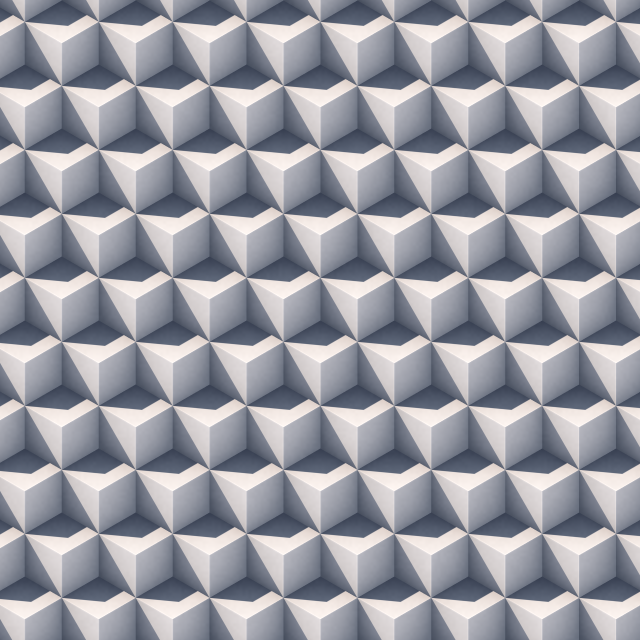
A WebGL 2 fragment shader for this pattern:

```glsl
#version 300 es
precision highp float;
// Relief of pale cubes, ten rows high, lit from the upper left.
// A hexagon grid is centred on the inner corners; each hexagon splits into a
// floor and two walls, shaded by cast shadows and by darkening at the creases.

uniform vec2 u_resolution;
out vec4 fragColor;

const float ROW_HEIGHT = 0.1;
const float CUBE_EDGE = ROW_HEIGHT * 2.0 / 3.0;
const float COLUMN_WIDTH = CUBE_EDGE * 1.7320508;
const vec2 GRID_ORIGIN = vec2(0.0388, 0.8992);
const float SHADOW_SOFTNESS = 0.012;
const int SAMPLES = 4;

const vec3 FLOOR_LIT = vec3(1.00, 0.97, 0.955);
const vec3 FLOOR_LIT_CREASE = vec3(0.83, 0.77, 0.74);
const vec3 FLOOR_SHADE = vec3(0.45, 0.49, 0.56);
const vec3 FLOOR_SHADE_CREASE = vec3(0.22, 0.25, 0.32);
const vec3 WALL_LIT = vec3(0.89, 0.87, 0.875);
const vec3 WALL_LIT_CREASE = vec3(0.70, 0.67, 0.66);
const vec3 WALL_SHADE = vec3(0.66, 0.67, 0.72);
const vec3 WALL_SHADE_CREASE = vec3(0.27, 0.30, 0.36);
const vec3 SIDE = vec3(0.73, 0.73, 0.76);
const vec3 SIDE_CREASE = vec3(0.39, 0.42, 0.48);

// Integer hash to 0..1
float hash(vec2 cell) {
    uvec2 n = uvec2(ivec2(cell)) * uvec2(1597u, 3719u);
    uint h = (n.x ^ (n.y >> 3u)) * 74597u + n.y * 9973u;
    h = (h ^ (h >> 15u)) * 48271u;
    h ^= h >> 13u;
    return float(h & 65535u) / 65535.0;
}

float valueNoise(vec2 p) {
    vec2 i = floor(p);
    vec2 f = smoothstep(0.0, 1.0, p - i);
    float low = mix(hash(i), hash(i + vec2(1, 0)), f.x);
    float high = mix(hash(i + vec2(0, 1)), hash(i + vec2(1, 1)), f.x);
    return mix(low, high, f.y);
}

// Offset from the nearest hexagon centre, in cube edges
vec2 hexOffset(vec2 p) {
    vec2 cell = vec2(COLUMN_WIDTH, 2.0 * ROW_HEIGHT);
    vec2 a = mod(p, cell) - 0.5 * cell;
    vec2 b = mod(p + 0.5 * cell, cell) - 0.5 * cell;
    return (dot(a, a) < dot(b, b) ? a : b) / CUBE_EDGE;
}

// Openness to the sky: 0 in the inner corner, 1 at the outer corner
float openness(vec2 face) {
    vec2 rise = 1.0 - exp(-3.5 * face);
    float reach = 0.5 * (face.x + face.y);
    return mix(rise.x * rise.y, reach, 0.5);
}

// 1 inside the shadow (negative distance), 0 outside
float shadowMask(float d) {
    return 1.0 - smoothstep(-SHADOW_SOFTNESS, SHADOW_SOFTNESS, d);
}

vec3 shadeFace(vec3 crease, vec3 open, vec2 face) {
    return mix(crease, open, openness(face));
}

// Floor axes run lower left and lower right from the inner corner
vec3 floorColor(vec2 face) {
    float shadow = shadowMask(max(face.y - 0.68, face.x + 0.72 * face.y - 1.0));
    vec3 lit = shadeFace(FLOOR_LIT_CREASE, FLOOR_LIT, face);
    return mix(lit, shadeFace(FLOOR_SHADE_CREASE, FLOOR_SHADE, face), shadow);
}

// Wall crossed by a diagonal shadow
vec3 wallColor(vec2 face) {
    float shadow = shadowMask(face.x + face.y - 1.0);
    vec3 lit = shadeFace(WALL_LIT_CREASE, WALL_LIT, face);
    return mix(lit, shadeFace(WALL_SHADE_CREASE, WALL_SHADE, face), shadow);
}

vec3 cubeRelief(vec2 p) {
    vec2 q = hexOffset(p - GRID_ORIGIN);
    // Projections on the three crease directions: up, lower left, lower right
    vec3 t = vec3(q.y, dot(q, vec2(-0.8660, -0.5)), dot(q, vec2(0.8660, -0.5))) / 1.5;
    float least = min(t.x, min(t.y, t.z));
    t -= least;

    vec3 color;
    if (t.x <= 0.0) color = floorColor(t.yz);
    else if (t.y <= 0.0) color = wallColor(t.xz);
    else color = shadeFace(SIDE_CREASE, SIDE, t.xy);

    // Thin highlight on the outer edges
    float edge = max(t.x, max(t.y, t.z));
    return color + 0.03 * smoothstep(0.965, 0.99, edge);
}

void main() {
    vec3 sum = vec3(0.0);
    for (int i = 0; i < SAMPLES * SAMPLES; i++) {
        vec2 jitter = (vec2(i % SAMPLES, i / SAMPLES) + 0.5) / float(SAMPLES) - 0.5;
        sum += cubeRelief((gl_FragCoord.xy + jitter) / u_resolution.y);
    }
    vec3 color = sum / float(SAMPLES * SAMPLES);

    // Faint plaster grain
    vec2 uv = gl_FragCoord.xy / u_resolution.y;
    float grain = 0.6 * valueNoise(uv * 210.0) + 0.4 * valueNoise(uv * 70.0) - 0.5;
    fragColor = vec4(clamp(color + 0.025 * grain, 0.0, 1.0), 1.0);
}
```
